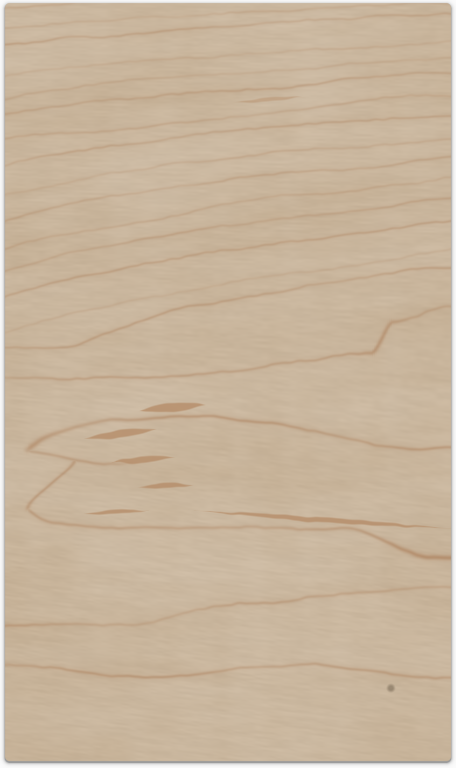
Give the GLSL for this texture, as a WebGL 2 fragment shader.

```glsl
#version 300 es
precision highp float;
// Pale maple board with fine growth lines, a cathedral hook and mineral streaks.
uniform vec2 u_resolution;
out vec4 outColor;

float hash(vec2 p) {
  return fract(sin(dot(p, vec2(127.1, 311.7))) * 43758.5453);
}

float noise(vec2 p) {
  vec2 i = floor(p), f = fract(p);
  f = f * f * (3.0 - 2.0 * f);
  return mix(mix(hash(i), hash(i + vec2(1, 0)), f.x),
             mix(hash(i + vec2(0, 1)), hash(i + vec2(1, 1)), f.x), f.y);
}

// Thin core with a soft halo, for a distance from a growth line
float stroke(float d, float width) {
  return 0.8 * exp(-d * d / (width * width)) + 0.2 * exp(-abs(d) / 0.006);
}

// Growth line at height y, kept at even thickness on steep parts
float growthLine(vec2 p, float y, float width, float seed) {
  y += 0.004 * (noise(vec2(p.x * 22.0, seed)) - 0.5)
     + 0.0016 * (noise(vec2(p.x * 90.0, seed + 5.0)) - 0.5);
  float slope = dFdx(y) * u_resolution.y;
  float fade = 0.65 + 0.5 * noise(vec2(p.x * 9.0, seed + 9.0));
  return fade * stroke((p.y - y) / sqrt(1.0 + slope * slope), width);
}

// Tapered streak with ragged edges
float streak(vec2 p, vec2 center, float halfLength, float width, float slope) {
  vec2 q = p - center;
  float t = q.x / halfLength;
  float ragged = 0.003 * (noise(vec2(p.x * 70.0, center.y * 90.0)) - 0.5);
  float d = abs(q.y - slope * q.x + ragged) - width * (1.0 - t * t);
  return 1.0 - smoothstep(-0.0015, 0.0015, d);
}

float boardDistance(vec2 p, vec2 center, vec2 halfSize) {
  vec2 q = abs(p - center) - halfSize + 0.006;
  return length(max(q, 0.0)) + min(max(q.x, q.y), 0.0) - 0.006;
}

float growthLines(vec2 p) {
  float x = p.x, lines = 0.0;

  // Close, rising lines in the upper half
  for (int i = 0; i < 14; i++) {
    float n = float(i), r = hash(vec2(n, 3.0));
    float rise = mix(0.105, 0.03, n / 13.0) * pow(max(x, 0.001) / 0.587, 0.8);
    float y = 0.577 + 0.036 * n - 0.0003 * n * n + rise + 0.01 * (r - 0.5)
            + 0.013 * (noise(vec2(x * 6.0, n * 0.7)) - 0.5);
    lines = max(lines, (0.28 + 0.25 * r) * growthLine(p, y, 0.0018, n));
  }

  // Wide, wandering lines
  float y = 0.547 + 0.055 * smoothstep(0.06, 0.27, x) + 0.05 * smoothstep(0.2, 0.6, x);
  lines = max(lines, 0.5 * growthLine(p, y, 0.0019, 21.0));
  y = 0.508 + 0.03 * smoothstep(0.2, 0.48, x) + 0.04 * smoothstep(0.483, 0.512, x)
    + 0.022 * smoothstep(0.505, 0.587, x);
  float jog = exp(-pow((x - 0.495) / 0.03, 2.0));
  lines = max(lines, (0.5 + 0.25 * jog) * growthLine(p, y, 0.002 + 0.001 * jog, 22.0));
  y = 0.185 + 0.027 * smoothstep(0.17, 0.29, x) + 0.022 * smoothstep(0.27, 0.58, x);
  lines = max(lines, 0.55 * growthLine(p, y, 0.0021, 23.0));
  y = 0.1265 + 0.008 * cos(x * 16.3);
  lines = max(lines, 0.6 * growthLine(p, y, 0.0021, 24.0));

  // Cathedral: upper branch, lower branch and the hook between them
  float reach = max(x - 0.035, 0.0), inside = smoothstep(0.028, 0.042, x);
  y = 0.458 - 0.042 * smoothstep(0.26, 0.56, x) - 0.045 * exp(-reach * 18.0);
  float tip = exp(-reach * 20.0);
  lines = max(lines, inside * (0.65 + 0.2 * tip) * growthLine(p, y, 0.0022 + 0.002 * tip, 25.0));
  y = 0.312 - 0.037 * smoothstep(0.45, 0.56, x) + 0.026 * exp(-reach * 40.0);
  float tail = smoothstep(0.46, 0.56, x);
  lines = max(lines, inside * (0.7 + 0.15 * tail) * growthLine(p, y, 0.0023 + 0.001 * tail, 26.0));
  y = 0.414 - 0.018 * smoothstep(0.03, 0.15, x);
  lines = max(lines, inside * smoothstep(0.2, 0.13, x) * 0.6 * growthLine(p, y, 0.0022, 27.0));
  float hookX = 0.035 + 0.062 * smoothstep(0.335, 0.405, p.y) + 0.004 * (noise(p.yy * 50.0) - 0.5);
  float span = smoothstep(0.332, 0.34, p.y) * smoothstep(0.405, 0.398, p.y);
  return max(lines, 0.65 * span * stroke((x - hookX) / 1.3, 0.0024));
}

float streaks(vec2 p) {
  float marks = streak(p, vec2(0.42, 0.323), 0.15, 0.0032, -0.07);
  for (int i = 0; i < 5; i++) {
    float n = float(i), r = hash(vec2(n, 17.0));
    vec2 center = vec2(0.14 + 0.035 * mod(n * 2.0, 3.0) + 0.02 * r, 0.333 + 0.034 * n);
    marks = max(marks, streak(p, center, 0.027 + 0.02 * r, 0.0026 + 0.0008 * n, 0.16 * r - 0.02));
  }
  return max(marks, 0.6 * streak(p, vec2(0.35, 0.87), 0.04, 0.0025, 0.08));
}

void main() {
  vec2 p = gl_FragCoord.xy / u_resolution.y;
  float aspect = u_resolution.x / u_resolution.y;

  // Broad tone, slanted fibres and faint cross figure
  vec2 grain = vec2(p.x, p.y - 0.1 * p.x * smoothstep(0.35, 0.7, p.y));
  float tone = 0.5 + 0.8 * (noise(grain * vec2(5.0, 13.0)) - 0.5)
             + 0.45 * (noise(grain * vec2(14.0, 60.0) + 7.0) - 0.5)
             + 0.25 * (noise(p * vec2(45.0, 7.0) + 3.0) - 0.5);
  vec3 color = mix(vec3(0.775, 0.695, 0.592), vec3(0.805, 0.735, 0.645), clamp(tone, 0.0, 1.0));
  vec2 fibre = vec2(grain.x, grain.y + 0.12 * grain.x);
  color += 0.022 * (noise(fibre * vec2(38.0, 300.0)) - 0.5);
  color += 0.014 * (noise(fibre * vec2(110.0, 420.0) + 31.0) - 0.5);

  color = mix(color, vec3(0.68, 0.51, 0.37), 0.75 * growthLines(p));
  color = mix(color, vec3(0.71, 0.55, 0.41), 0.8 * streaks(p));
  float knot = length(p - vec2(0.509, 0.104));
  color = mix(color, vec3(0.5, 0.44, 0.36), 0.65 * smoothstep(0.007, 0.002, knot));

  // Rounded board over a soft drop shadow
  vec2 center = vec2(0.5 * aspect, 0.5025), halfSize = vec2(0.5 * aspect - 0.0065, 0.4935);
  float shadow = boardDistance(p, center - vec2(0.0, 0.0018), halfSize);
  vec3 backdrop = vec3(0.985 - 0.38 * exp(-max(shadow, 0.0) / 0.0018));
  float edge = boardDistance(p, center, halfSize);
  outColor = vec4(mix(color, backdrop, smoothstep(-0.001, 0.001, edge)), 1.0);
}
```
